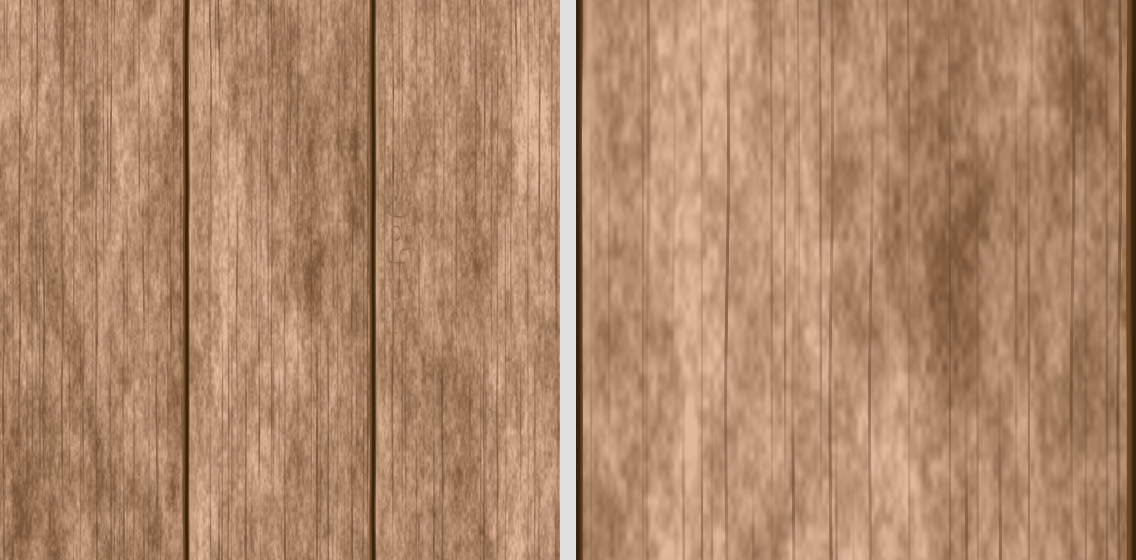
Left: the whole. Right: its middle third, enlarged.
Reproduce this texture procedurally as a WebGL 2 fragment shader.

```glsl
#version 300 es
precision highp float;

uniform vec2 u_resolution;
out vec4 outColor;

const float PLANKS = 3.0;
const vec3 WOOD_DARK = vec3(0.54, 0.39, 0.27);
const vec3 WOOD_LIGHT = vec3(0.84, 0.68, 0.56);
const vec3 CRACK = vec3(0.40, 0.27, 0.16);
const vec3 GROOVE_EDGE = vec3(0.42, 0.28, 0.14);
const vec3 GROOVE_CORE = vec3(0.22, 0.13, 0.05);

float hash(vec2 p) {
    vec3 q = fract(p.xyx * vec3(0.1031, 0.1030, 0.0973));
    q += dot(q, q.yzx + 33.33);
    return fract((q.x + q.y) * q.z);
}

float noise(vec2 p) {
    vec2 cell = floor(p);
    vec2 f = fract(p);
    f = f * f * (3.0 - 2.0 * f);
    float low = mix(hash(cell), hash(cell + vec2(1, 0)), f.x);
    float high = mix(hash(cell + vec2(0, 1)), hash(cell + vec2(1, 1)), f.x);
    return mix(low, high, f.y);
}

// Soft elliptical patch, 1 at the centre
float patchMask(vec2 p, vec2 centre, vec2 radius) {
    vec2 d = (p - centre) / radius;
    return exp(-dot(d, d));
}

// Layered fibres stretched along the plank
float grain(vec2 p, float seed) {
    p.x += 0.006 * (noise(vec2(p.x * 9.0, p.y * 3.0) + seed) - 0.5);
    vec2 scale = vec2(14.0, 2.2);
    float sum = 0.0;
    for (int i = 0; i < 5; i++) {
        sum += noise(p * scale + seed + float(i) * 17.0) - 0.5;
        scale *= vec2(2.15, 2.6);
    }
    return sum;
}

// Broken dark hairlines, one per column
float hairlines(vec2 p, float columns, float halfWidth, float seed, float pixel) {
    float x = p.x * columns + 0.12 * (noise(vec2(p.y * 7.0, seed)) - 0.5);
    float column = floor(x);
    float offset = 0.2 + 0.6 * hash(vec2(column, seed));
    float d = abs(x - column - offset) / columns;
    float line = 1.0 - smoothstep(halfWidth, halfWidth + pixel, d);
    float along = noise(vec2(column * 7.3 + seed, p.y * 4.0));
    float breaks = noise(vec2(column * 3.1 + seed, p.y * 38.0));
    return line * smoothstep(0.35, 0.8, along) * (0.45 + 0.55 * breaks);
}

// Discoloured areas: positive lightens, negative darkens
float stains(vec2 p) {
    float tone = -0.38 * patchMask(p, vec2(0.55, 0.48), vec2(0.022, 0.20));
    tone -= 0.26 * patchMask(p, vec2(0.625, 0.70), vec2(0.035, 0.40));
    tone -= 0.32 * patchMask(p, vec2(0.83, 0.38), vec2(0.035, 0.45));
    tone -= 0.28 * patchMask(p, vec2(0.03, 0.10), vec2(0.05, 0.18));
    tone -= 0.20 * patchMask(p, vec2(0.99, 0.45), vec2(0.03, 0.25));
    tone += 0.22 * patchMask(p, vec2(0.97, 0.80), vec2(0.06, 0.20));
    tone += 0.20 * patchMask(p, vec2(0.23, 0.80), vec2(0.04, 0.20));
    return tone + 0.12 * patchMask(p, vec2(0.37, 0.50), vec2(0.05, 0.60));
}

// Small flaking marks on the worn part of the last plank
float flakes(vec2 p) {
    float ridge = abs(noise(p * vec2(75.0, 48.0)) - 0.5);
    float wear = patchMask(p, vec2(0.71, 0.56), vec2(0.028, 0.16));
    return wear * (1.0 - smoothstep(0.0, 0.09, ridge));
}

// Signed distance across the nearest inner groove
float grooveOffset(vec2 p) {
    float joint = clamp(floor(p.x * PLANKS + 0.5), 1.0, PLANKS - 1.0);
    float wobble = 0.0012 * (noise(vec2(joint * 9.0, p.y * 12.0)) - 0.5);
    return p.x - joint / PLANKS + 0.001 + wobble;
}

void main() {
    vec2 p = gl_FragCoord.xy / u_resolution;
    float pixel = 1.0 / min(u_resolution.x, u_resolution.y);
    float seed = floor(p.x * PLANKS) * 31.0 + 5.0;
    float d = grooveOffset(p);

    // Wood tone with stains and fine speckle
    float tone = 0.56 + 0.40 * grain(p, seed) + stains(p);
    tone += 0.28 * (noise(p * vec2(420.0, 190.0)) - 0.5);
    tone -= 0.22 * smoothstep(-0.055, -0.015, d) * step(d, 0.0);
    vec3 color = mix(WOOD_DARK, WOOD_LIGHT, clamp(tone, -0.15, 1.15));

    // Cracks and flaking
    float cracks = 0.75 * hairlines(p, 42.0, 0.0006, seed, pixel);
    cracks = max(cracks, 0.5 * hairlines(p, 95.0, 0.0004, seed + 11.0, pixel));
    cracks = max(cracks, 0.5 * flakes(p));
    color = mix(color, CRACK, cracks);

    // Worn light rim, then the groove itself
    float rim = patchMask(vec2(d, 0.0), vec2(0.0085, 0.0), vec2(0.0035, 1.0));
    color = mix(color, WOOD_LIGHT, rim * (0.25 + 0.6 * noise(vec2(seed, p.y * 15.0))));
    float edge = 1.0 - smoothstep(0.0042, 0.0042 + 1.5 * pixel, abs(d));
    float core = 1.0 - smoothstep(0.0012, 0.0038, abs(d - 0.0008));
    color = mix(color, GROOVE_EDGE, edge);
    color = mix(color, GROOVE_CORE, core);
    outColor = vec4(color, 1.0);
}
```
